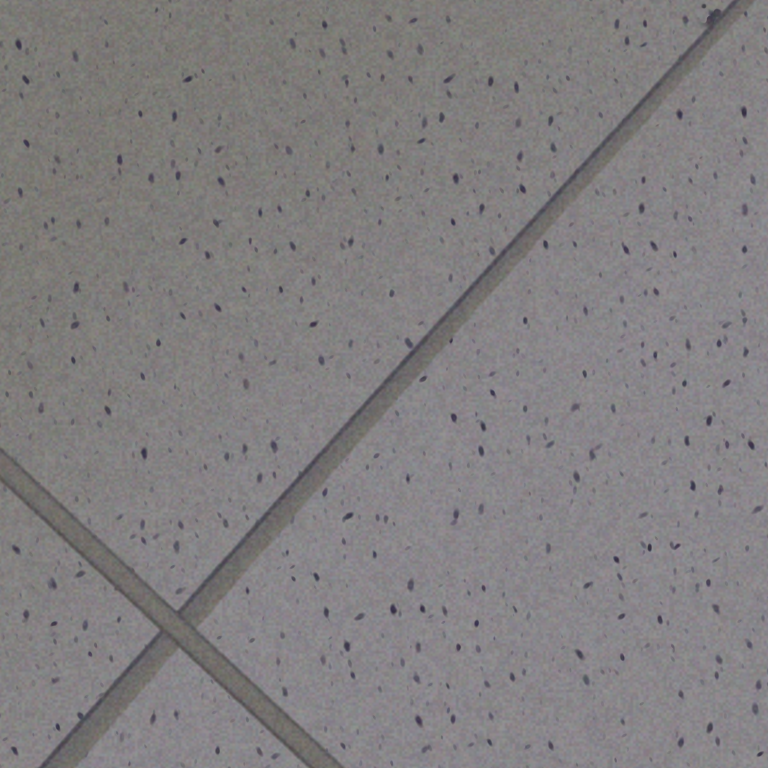
Reproduce this texture procedurally as a WebGL 1 fragment shader.

```glsl
precision highp float;
// Speckled ceiling tiles divided by two crossing metal rails, under dim light.
uniform vec2 u_resolution;

const vec3 TILE_WARM = vec3(0.482, 0.473, 0.458);
const vec3 TILE_COOL = vec3(0.536, 0.524, 0.540);
const vec3 RAIL_COOL = vec3(0.418, 0.408, 0.415);
const vec3 RAIL_WARM = vec3(0.450, 0.437, 0.418);
const vec3 GROOVE = vec3(0.285, 0.275, 0.315);
const vec3 SPECK = vec3(0.225, 0.205, 0.285);
const vec2 LONG_START = vec2(0.052, 0.0);
const vec2 LONG_END = vec2(0.957, 1.0);
const float LONG_BOW = 0.0045;
const vec2 CROSS_START = vec2(0.0, 0.418);
const vec2 CROSS_END = vec2(0.449, 0.0);
const float CROSS_WIDTH = 0.032;
const float GRAIN_CELLS = 230.0;
const float GRAIN_AMOUNT = 0.080;

float hash(vec2 p) {
  vec3 q = fract(vec3(p.xyx) * 0.1031);
  q += dot(q, q.yzx + 33.33);
  return fract((q.x + q.y) * q.z);
}

float noise(vec2 p) {
  vec2 i = floor(p);
  vec2 f = fract(p);
  f = f * f * (3.0 - 2.0 * f);
  return mix(mix(hash(i), hash(i + vec2(1.0, 0.0)), f.x),
             mix(hash(i + vec2(0.0, 1.0)), hash(i + 1.0), f.x), f.y);
}

// Signed distance to the right of the line from a to b.
float sideOf(vec2 p, vec2 a, vec2 b) {
  vec2 d = normalize(b - a);
  return dot(p - a, vec2(d.y, -d.x));
}

// Coverage of a strip between two distances.
float band(float d, float lo, float hi, float soft) {
  return smoothstep(lo - soft, lo + soft, d) * (1.0 - smoothstep(hi - soft, hi + soft, d));
}

// One tilted oval pit per occupied cell.
float specks(vec2 p, float cells, float density, float size, float seed) {
  vec2 g = p * cells;
  vec2 id = floor(g) + seed;
  vec2 jitter = vec2(hash(id + 3.1), hash(id + 17.7));
  vec2 q = (fract(g) - mix(vec2(0.2), vec2(0.8), jitter)) / cells;
  float tilt = mix(-0.2, 0.6, hash(id + 41.3));
  if (hash(id + 53.9) > 0.85) tilt = -1.0;
  float c = cos(tilt);
  float s = sin(tilt);
  q = vec2(c * q.x + s * q.y, -s * q.x + c * q.y);
  float radius = size * mix(0.65, 1.15, hash(id + 67.1));
  float d = length(q * vec2(1.9, 1.0)) + (noise(p * 190.0) - 0.5) * size * 0.4;
  float pit = 1.0 - smoothstep(radius * 0.3, radius * 1.2, d);
  return pit * step(hash(id + 79.5), density) * mix(0.5, 1.0, hash(id + 91.2));
}

vec3 tileColor(vec2 p) {
  float light = smoothstep(-0.75, 0.55, p.x - p.y);
  light += 0.25 * smoothstep(1.0, 0.3, p.y) - 0.12 * smoothstep(0.25, 0.0, p.x);
  vec3 color = mix(TILE_WARM, TILE_COOL, clamp(light, 0.0, 1.0));
  color += (noise(p * 75.0) - 0.5) * 0.018;
  color = mix(color, SPECK, specks(p, 23.0, 0.47, 0.0080, 0.0));
  color = mix(color, SPECK, 0.55 * specks(p + 0.013, 31.0, 0.28, 0.0060, 120.0));
  return mix(color, SPECK, 0.30 * specks(p + 0.007, 47.0, 0.30, 0.0046, 260.0));
}

void main() {
  vec2 p = gl_FragCoord.xy / u_resolution;
  float soft = max(0.0016, 0.75 / u_resolution.y);
  vec3 color = tileColor(p);

  // Long rail: slightly bowed, dark groove on its upper left, warm lower face.
  float d = sideOf(p, LONG_START, LONG_END) + LONG_BOW * 4.0 * p.y * (1.0 - p.y);
  float width = mix(0.034, 0.020, p.y);
  float wobble = (noise(p * 45.0) - 0.5) * 0.002;
  vec3 rail = mix(RAIL_COOL, RAIL_WARM, smoothstep(0.3, 0.9, d / width));
  color = mix(color, rail, band(d + wobble, 0.0, width, soft * 1.6));
  float groove = band(d, -0.0015, 0.0045, soft * 1.6);
  color = mix(color, GROOVE, groove * mix(0.65, 0.90, noise(p * 30.0)));

  // Chipped dark marks near the far end of the long rail.
  vec2 chip = p - vec2(0.925, 0.985);
  float chipMask = 1.0 - smoothstep(0.009, 0.023, length(chip * vec2(1.0, 0.8)));
  color = mix(color, GROOVE, chipMask * smoothstep(0.42, 0.65, noise(p * 120.0)));

  // Cross rail lies on top of the long one.
  float e = sideOf(p, CROSS_START, CROSS_END);
  vec3 crossRail = mix(RAIL_COOL, RAIL_WARM, band(e, 0.006, 0.023, 0.006));
  color = mix(color, crossRail, band(e, 0.0, CROSS_WIDTH, soft * 1.6));
  color -= 0.055 * band(e, -0.001, 0.004, soft * 1.5);
  color -= vec3(0.070, 0.078, 0.085) * band(e, CROSS_WIDTH - 0.005, CROSS_WIDTH, soft * 1.5);

  // Fine coloured sensor grain.
  vec2 g = p * GRAIN_CELLS;
  vec3 tint = vec3(noise(g), noise(g + 311.0), noise(g + 677.0)) - 0.5;
  float luma = noise(g * 1.3 + 97.0) - 0.5;
  color += GRAIN_AMOUNT * (tint * 0.6 + luma * 0.7);
  gl_FragColor = vec4(clamp(color, 0.0, 1.0), 1.0);
}
```
